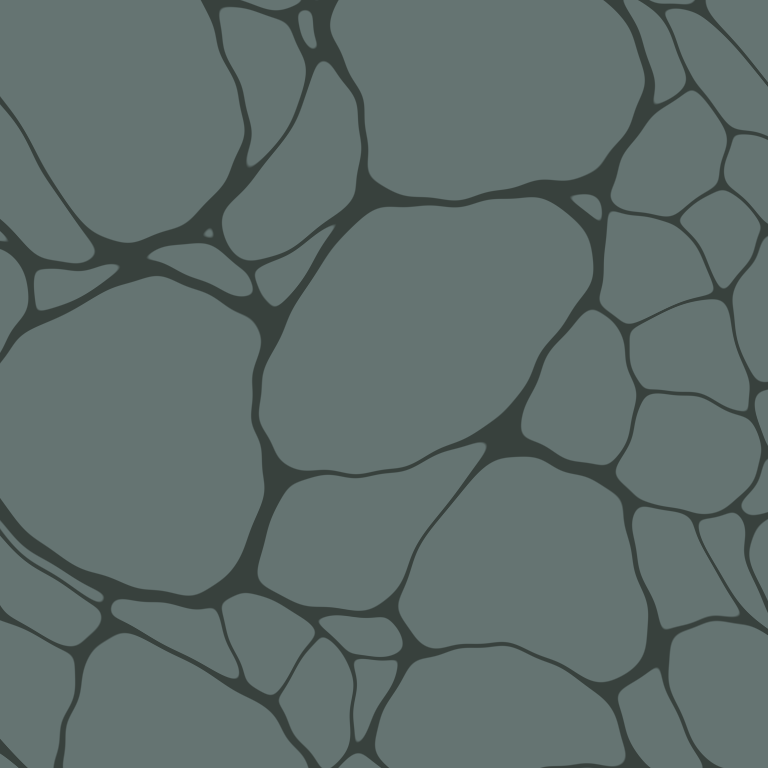
Give the GLSL for this pattern, as a three.js fragment shader.

```glsl
// Rounded flat paving stones of mixed sizes, set in dark mortar.
varying vec2 vUv;

vec3 hash3(vec2 cell) {
  vec3 h = vec3(dot(cell, vec2(127.1, 311.7)),
                dot(cell, vec2(269.5, 183.3)),
                dot(cell, vec2(419.2, 371.9)));
  return fract(sin(h) * 43758.545);
}

// Stone seed: centre in xy, radius in z; few are large, most are small.
vec3 stoneSeed(vec2 cell) {
  vec3 h = hash3(cell);
  return vec3(cell + 0.1 + 0.8 * h.xy, 0.25 + 1.25 * pow(h.z, 4.0));
}

// Power distance, which lets large stones push small ones aside.
float power(vec2 p, vec3 seed) {
  vec2 d = p - seed.xy;
  return dot(d, d) - seed.z * seed.z;
}

// Layered sines bend the outlines, from broad curves to small nicks.
vec2 warp(vec2 p) {
  p += 0.30 * sin(p.yx * 1.0 + vec2(0.7, 2.9));
  p += 0.07 * sin(p.yx * 3.7 + vec2(4.1, 1.3));
  p += 0.012 * sin(p.yx * 13.0 + vec2(2.2, 5.6));
  return p;
}

// Distance from the point to the rounded border of its stone.
float stoneDistance(vec2 p) {
  vec2 base = floor(p);
  vec3 own = vec3(0.0);
  float ownPower = 1e5;
  for (int y = -3; y <= 3; y++) {
    for (int x = -3; x <= 3; x++) {
      vec3 seed = stoneSeed(base + vec2(float(x), float(y)));
      float f = power(p, seed);
      if (f < ownPower) {
        ownPower = f;
        own = seed;
      }
    }
  }

  // Soft minimum over all borders; larger stones get rounder corners.
  float rounding = 0.02 + 0.06 * own.z;
  float sum = 1e-9;
  for (int y = -3; y <= 3; y++) {
    for (int x = -3; x <= 3; x++) {
      vec3 seed = stoneSeed(base + vec2(float(x), float(y)));
      float apart = length(seed.xy - own.xy);
      if (apart > 0.001) {
        float border = (power(p, seed) - ownPower) / (2.0 * apart);
        sum += exp(-border / rounding);
      }
    }
  }
  return -rounding * log(sum);
}

void main() {
  vec3 mortar = vec3(0.22, 0.255, 0.24);
  vec3 stone = vec3(0.395, 0.455, 0.447);
  float d = stoneDistance(warp(vUv * 7.0 + vec2(3.0, 11.0)));
  float inside = smoothstep(-0.007, 0.007, d - 0.017);
  gl_FragColor = vec4(mix(mortar, stone, inside), 1.0);
}
```
